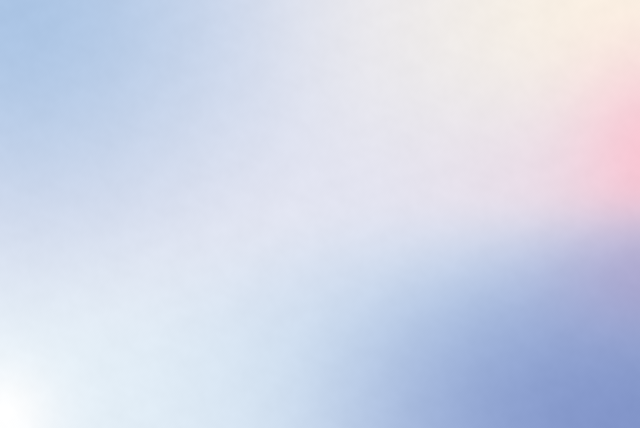
A Shadertoy shader for this background:

```glsl
// Soft pastel sky: blue and cream corners, a rose glow, a deep blue haze and a white gleam.

// Smooth fade from 1 at the centre to 0 at distance 1.
float fade(vec2 offset) {
    return 1.0 - smoothstep(0.0, 1.0, length(offset));
}

// Gaussian glow with a separate radius for each axis.
float glow(vec2 uv, vec2 centre, vec2 radius) {
    vec2 d = (uv - centre) / radius;
    return exp(-dot(d, d));
}

// Faint cloudy mottling from layered, rotated sines.
float mottle(vec2 p) {
    float sum = 0.0;
    float amplitude = 0.5;
    for (int i = 0; i < 4; i++) {
        sum += amplitude * sin(p.x + 1.3 * sin(p.y)) * sin(p.y + 0.9 * sin(0.7 * p.x));
        p = mat2(1.5, 1.1, -1.1, 1.5) * p + 2.7;
        amplitude *= 0.75;
    }
    return sum;
}

void mainImage(out vec4 fragColor, in vec2 fragCoord) {
    vec2 uv = fragCoord / iResolution.xy;

    // Lavender base turning to pale ice blue towards the bottom
    vec3 color = mix(vec3(0.893, 0.935, 0.968), vec3(0.885, 0.895, 0.945),
                     smoothstep(0.12, 0.58, uv.y));

    // Blue upper left and cream upper right
    vec2 fromTopLeft = vec2(uv.x, 1.0 - uv.y);
    vec2 fromTopRight = 1.0 - uv;
    color = mix(color, vec3(0.67, 0.77, 0.895), fade(fromTopLeft / vec2(0.62, 0.82)));
    color = mix(color, vec3(0.98, 0.945, 0.89), fade(fromTopRight / vec2(0.69, 0.66)));

    // Broad lilac veil under a tighter rose glow
    color = mix(color, vec3(0.915, 0.85, 0.90), 0.6 * glow(uv, vec2(0.88, 0.58), vec2(0.22, 0.17)));
    color = mix(color, vec3(0.985, 0.765, 0.82), 0.9 * glow(uv, vec2(1.03, 0.63), vec2(0.13, 0.23)));

    // Pale blue haze with a flat base, and a rounder deep core in the lower right
    float height = uv.y / 0.57;
    float haze = fade(vec2((1.0 - uv.x) / 0.9, height * height));
    float core = fade(vec2((1.0 - uv.x) / 0.62, uv.y / 0.53));
    color = mix(color, vec3(0.66, 0.755, 0.89), haze);
    color = mix(color, vec3(0.51, 0.585, 0.79), core);

    // Mauve where the rose sinks into the haze
    color = mix(color, vec3(0.67, 0.61, 0.78), 0.6 * glow(uv, vec2(1.04, 0.35), vec2(0.17, 0.14)));

    // White gleam in the lower left corner
    color = mix(color, vec3(1.0), glow(uv, vec2(0.0, 0.02), vec2(0.09, 0.14)));

    // Mottling and fine dither against banding
    color += 0.007 * mottle(uv * vec2(54.0, 36.0));
    float grain = fract(52.98 * fract(dot(fragCoord, vec2(0.0671, 0.0058))));
    fragColor = vec4(color + (grain - 0.5) / 255.0, 1.0);
}
```
